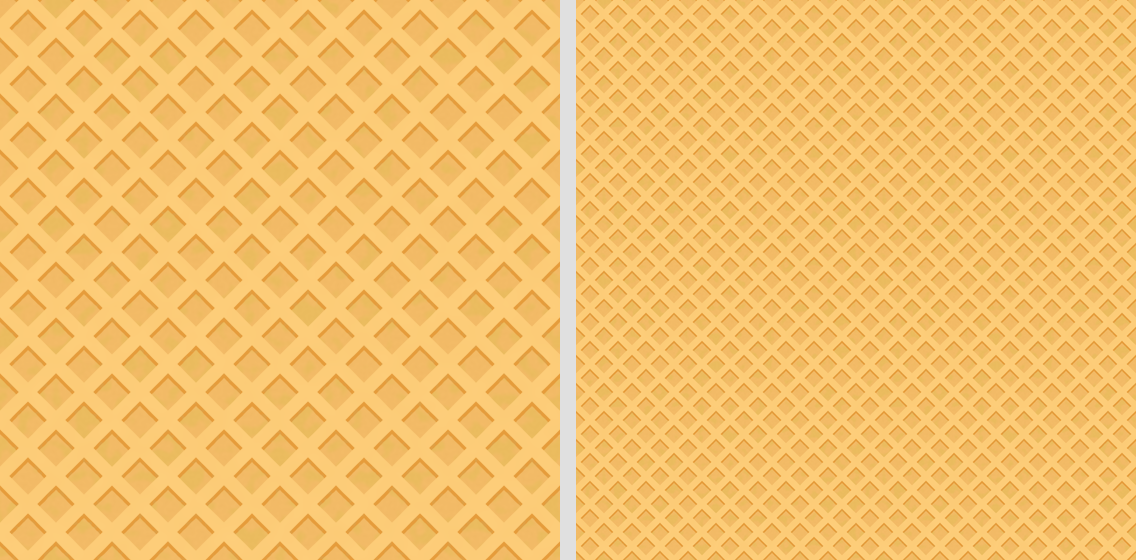
Left: one tile. Right: repeated 2 by 2.
Reproduce this pattern procedurally as a Shadertoy shader.

```glsl
// Waffle surface: a staggered lattice of diamond pockets between pale ridges.
// Each pocket is an L1-distance diamond with a shaded band under its two upper
// edges; wrapped gradient noise and a per-pocket hash add faint baked mottling.

const float REPEATS     = 10.0;    // lattice cells across and down, two pockets each
const float HALF_DIAG   = 0.333;   // pocket centre to corner, in cells
const float BAND        = 0.058;   // shaded wall thickness, in cells
const float SOFTNESS    = 0.007;   // minimum edge blur, in cells
const float WOBBLE      = 0.005;   // edge irregularity, in cells
const float RIDGE_GRAIN = 0.012;   // brightness variation of the ridges
const float TOASTED     = 0.22;    // share of pockets with a stronger tint

const vec3 RIDGE      = vec3(0.99, 0.80, 0.47);
const vec3 FLOOR      = vec3(0.95, 0.73, 0.40);
const vec3 FLOOR_TINT = vec3(0.92, 0.735, 0.37);
const vec3 WALL       = vec3(0.90, 0.61, 0.23);
const vec3 WALL_TINT  = vec3(0.87, 0.63, 0.28);

float hash(vec2 p) {
    uvec2 q = uvec2(ivec2(p)) * uvec2(1597u, 3813u);
    uint n = (q.x ^ q.y) + 977u;
    n = (n ^ (n >> 15)) * 73244475u;
    n = (n ^ (n >> 15)) * 73244475u;
    return float((n ^ (n >> 16)) & 65535u) / 65536.0;
}

// Dot of a random unit gradient with the offset, on a lattice that wraps
float corner(vec2 cell, vec2 offset, float period) {
    float angle = 6.28319 * hash(mod(cell, period));
    return dot(vec2(cos(angle), sin(angle)), offset);
}

// Gradient noise over the unit square with a whole number of cells
float tiledNoise(vec2 uv, float period) {
    vec2 p = uv * period, i = floor(p), f = p - i;
    vec2 u = f * f * f * (f * (f * 6.0 - 15.0) + 10.0);
    vec2 e = vec2(1.0, 0.0);
    float low  = mix(corner(i, f, period), corner(i + e.xy, f - e.xy, period), u.x);
    float high = mix(corner(i + e.yx, f - e.yx, period),
                     corner(i + e.xx, f - e.xx, period), u.x);
    return mix(low, high, u.y);
}

void mainImage(out vec4 fragColor, in vec2 fragCoord) {
    vec2 uv = fragCoord / iResolution.xy;
    vec2 p = uv * REPEATS;
    float blur = max(SOFTNESS, 0.7 * REPEATS / min(iResolution.x, iResolution.y));

    // Nearest pocket centre: cell corners or cell middles
    vec2 cornerSite = floor(p + 0.5);
    vec2 middleSite = floor(p) + 0.5;
    vec2 a = abs(p - cornerSite), b = abs(p - middleSite);
    vec2 site = a.x + a.y < b.x + b.y ? cornerSite : middleSite;
    vec2 local = p - site;
    float pocketHash = hash(mod(site, REPEATS) * 2.0 + 40.0);

    // Mottling at three scales
    float broad = tiledNoise(uv, 12.0);
    float patches = tiledNoise(uv, 37.0);
    float fine = tiledNoise(uv, 130.0);

    // Distances inward from the pocket rim and from its upper edges
    float rim = (HALF_DIAG - abs(local.x) - abs(local.y)) * 0.7071;
    float upper = (HALF_DIAG - abs(local.x) - local.y) * 0.7071;
    float pocket = smoothstep(-blur, blur, rim + WOBBLE * patches);
    float wall = 1.0 - smoothstep(-blur, blur, upper - BAND + WOBBLE * (patches + fine));

    // Pocket tint: patchy everywhere, stronger in a few pockets
    float toasted = step(1.0 - TOASTED, pocketHash);
    float tint = smoothstep(-0.05, 0.4, patches + 0.4 * broad + 0.3 * toasted - 0.05);
    float wallTint = smoothstep(0.0, 0.4, fine + 0.5 * patches);

    vec3 ridge = RIDGE + RIDGE_GRAIN * (broad + 0.5 * patches) * vec3(0.4, 0.7, 1.0);
    vec3 floorColor = mix(FLOOR, FLOOR_TINT, tint) + 0.008 * fine;
    vec3 wallColor = mix(WALL, WALL_TINT, 0.8 * wallTint);

    vec3 color = mix(ridge, mix(floorColor, wallColor, wall), pocket);
    fragColor = vec4(color, 1.0);
}
```
